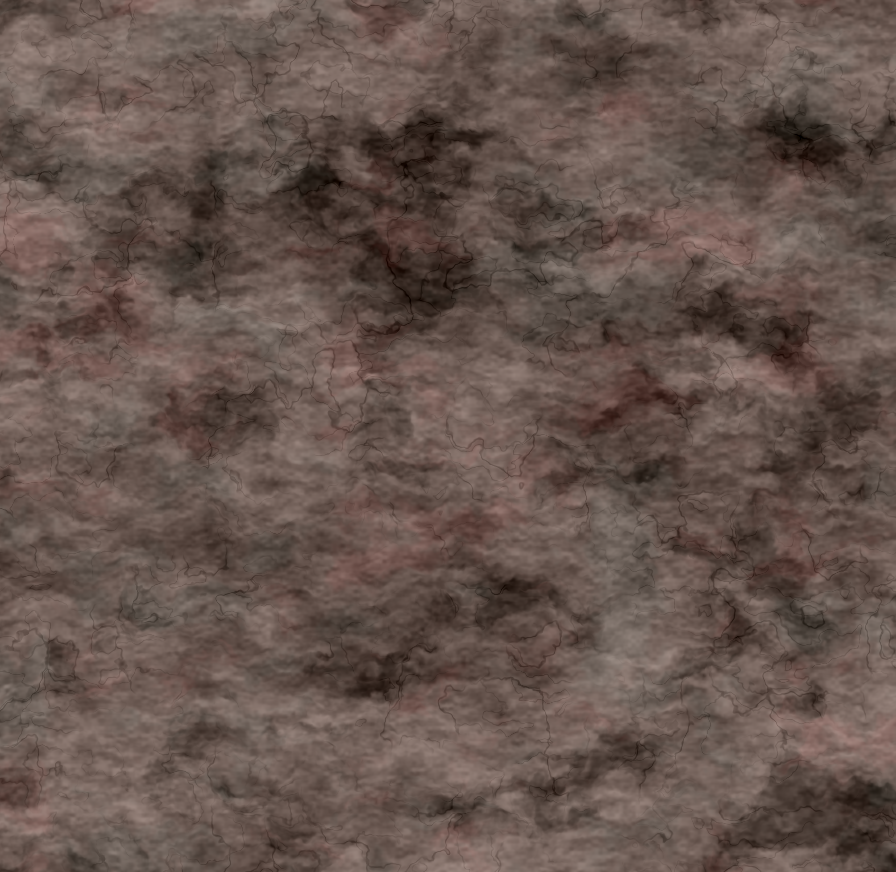
Reproduce this texture procedurally as a WebGL 1 fragment shader.

```glsl
precision highp float;
// Weathered brown stone: streaky clouds, dark stains, faint tints and hairline cracks.

uniform vec2 u_resolution;

#define BASE_COLOR vec3(0.424, 0.354, 0.326)
#define TONE_COLOR vec3(1.0, 0.96, 0.95)
#define RED_TINT vec3(0.032, -0.010, -0.006)
#define GREEN_TINT vec3(-0.020, 0.004, 0.004)
#define CLOUD_SCALE vec2(6.5, 10.5)
#define CLOUD_CONTRAST 0.40
#define STAIN_SCALE vec2(11.0, 13.0)
#define STAIN_DEPTH 0.15
#define FIBER_SCALE vec2(30.0, 85.0)
#define FIBER_CONTRAST 0.19
#define CRACK_WIDTH 0.0013
#define CRACK_DEPTH 0.10

float hash(vec2 p) {
  return fract(sin(dot(p, vec2(127.1, 311.7))) * 43758.5453);
}

float noise(vec2 p) {
  vec2 cell = floor(p);
  vec2 f = fract(p);
  f = f * f * f * (f * (f * 6.0 - 15.0) + 10.0);
  float low = mix(hash(cell), hash(cell + vec2(1.0, 0.0)), f.x);
  float high = mix(hash(cell + vec2(0.0, 1.0)), hash(cell + vec2(1.0, 1.0)), f.x);
  return mix(low, high, f.y);
}

// Five rotated octaves, normalised to 0..1
float fbm(vec2 p) {
  float sum = 0.0;
  float total = 0.0;
  float weight = 1.0;
  for (int i = 0; i < 5; i++) {
    sum += weight * noise(p);
    total += weight;
    weight *= 0.61;
    p = mat2(1.6, 1.2, -1.2, 1.6) * p + vec2(17.3, 9.1);
  }
  return sum / total;
}

// Two octaves that keep their direction, for fibers and cracks
float streaks(vec2 p) {
  return 0.62 * noise(p) + 0.38 * noise(p * 2.1 + 31.7);
}

// Thin line along the middle contour of a noise field
float crack(vec2 p, vec2 scale, float width) {
  float step_size = 0.0008;
  float n = streaks(p * scale);
  float dx = streaks((p + vec2(step_size, 0.0)) * scale) - n;
  float dy = streaks((p + vec2(0.0, step_size)) * scale) - n;
  float slope = length(vec2(dx, dy)) / step_size;
  float dist = abs(n - 0.5) / max(slope, 0.25 * scale.x);
  float soft = max(width, 0.7 / u_resolution.y);
  return 1.0 - smoothstep(0.0, soft * 1.3, dist);
}

void main() {
  vec2 p = gl_FragCoord.xy / u_resolution.y;

  // Domain warp makes the outlines ragged
  vec2 warp = vec2(fbm(p * 16.0 + 3.7), fbm(p * 16.0 + 41.2)) - 0.5;
  vec2 q = p + 0.06 * warp;

  // Light and dark clouds
  float tone = CLOUD_CONTRAST * (fbm(q * CLOUD_SCALE + 5.3) - 0.5);

  // Dark stains with dense cores
  float stain = smoothstep(0.53, 0.77, fbm(q * STAIN_SCALE + 63.1));
  tone -= STAIN_DEPTH * stain;

  // Horizontal fibers and fine grain
  vec2 bent = p + vec2(0.0, 0.035) * warp;
  tone += FIBER_CONTRAST * (streaks(bent * FIBER_SCALE) - 0.5);
  tone += 0.075 * (noise(p * vec2(120.0, 230.0)) - 0.5);
  tone += 0.045 * (noise(p * 210.0 + 8.4) - 0.5);

  // Broken network of hairline cracks, fine mesh and longer veins
  float jitter = noise(p * 95.0) - 0.5;
  vec2 jagged = p + 0.045 * warp + 0.007 * vec2(jitter, -jitter);
  float gaps = smoothstep(0.36, 0.62, fbm(p * 14.0 + 90.4));
  float lines = 0.65 * crack(jagged, vec2(24.0, 42.0), CRACK_WIDTH);
  lines += crack(jagged + 7.3, vec2(19.0, 15.0), CRACK_WIDTH * 1.3);
  tone -= CRACK_DEPTH * gaps * min(lines, 1.0);

  // Patches of dull red and grey green
  float hue = fbm(q * vec2(10.0, 14.0) + 27.8);
  vec3 color = BASE_COLOR + TONE_COLOR * tone;
  color += RED_TINT * smoothstep(0.56, 0.76, hue);
  color += GREEN_TINT * smoothstep(0.47, 0.27, hue);
  color += GREEN_TINT * 0.4 * stain;

  gl_FragColor = vec4(clamp(color, 0.0, 1.0), 1.0);
}
```
